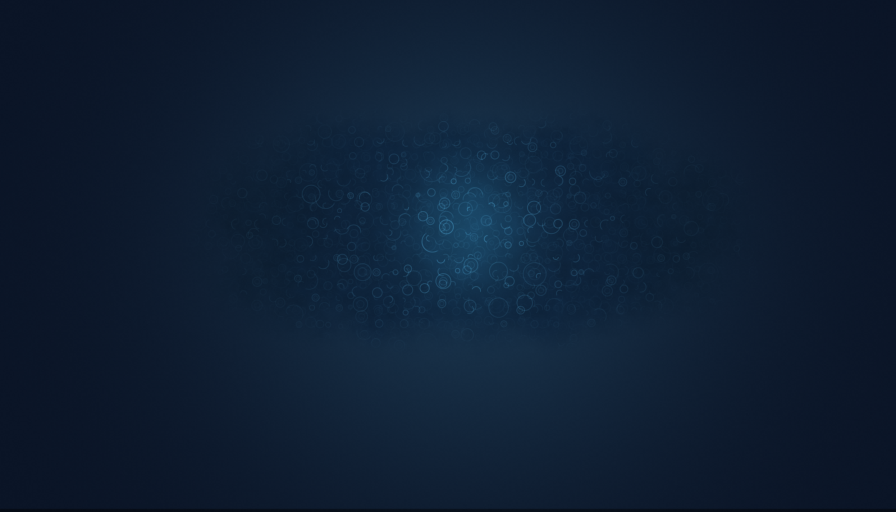
Reproduce this background procedurally as a WebGL 1 fragment shader.

```glsl
precision highp float;
// Deep blue vignette with a ragged dark band of faint rings around a soft cyan glow.

uniform vec2 u_resolution;

// Colours
const vec3 EDGE_COLOR = vec3(0.040, 0.078, 0.148);
const vec3 HAZE_COLOR = vec3(0.100, 0.205, 0.300);
const vec3 BAND_COLOR = vec3(0.050, 0.132, 0.225);
const vec3 BAND_END_COLOR = vec3(0.044, 0.110, 0.180);
const vec3 GLOW_COLOR = vec3(0.050, 0.150, 0.185);
const vec3 RING_COLOR = vec3(0.200, 0.390, 0.450);

// Layout, in canvas heights from the centre
const vec2 BAND_CENTER = vec2(0.045, 0.050);
const vec2 BAND_SIZE = vec2(0.530, 0.225);
const vec2 GLOW_CENTER = vec2(0.040, 0.055);
const vec2 GLOW_SIZE = vec2(0.115, 0.125);
const vec2 HAZE_CENTER = vec2(0.040, 0.020);
const vec2 HAZE_SIZE = vec2(0.500, 0.470);
const float LINE_WIDTH = 0.0009;
const float RING_STRENGTH = 0.40;
const float FLOOR_HEIGHT = 0.006;
const int RING_LAYERS = 5;

float hash(vec2 p) {
  return fract(sin(dot(p, vec2(127.1, 311.7))) * 43758.5453);
}

float noise(vec2 p) {
  vec2 i = floor(p);
  vec2 f = fract(p);
  f = f * f * (3.0 - 2.0 * f);
  return mix(mix(hash(i), hash(i + vec2(1.0, 0.0)), f.x),
             mix(hash(i + vec2(0.0, 1.0)), hash(i + 1.0), f.x), f.y);
}

float fbm(vec2 p) {
  float sum = 0.0;
  float gain = 0.5;
  for (int i = 0; i < 4; i++) {
    sum += gain * noise(p);
    p = p * 2.1 + 7.3;
    gain *= 0.5;
  }
  return sum;
}

// Soft elliptical falloff, 1 at the centre
float falloff(vec2 p, vec2 size) {
  vec2 q = p / size;
  return exp(-dot(q, q));
}

float stroke(float d, float pixel) {
  float halfWidth = max(LINE_WIDTH, 0.3 * pixel);
  return 1.0 - smoothstep(halfWidth - 0.5 * pixel, halfWidth + 0.7 * pixel, abs(d));
}

// One jittered ring per cell; some are open arcs, some have an inner ring
float ringLayer(vec2 p, float cell, float seed, float pixel) {
  vec2 id = floor(p / cell);
  vec2 key = id + seed * 17.3;
  float radius = cell * mix(0.15, 0.33, hash(key + 3.1));
  vec2 jitter = vec2(hash(key + 5.7), hash(key + 9.2)) - 0.5;
  vec2 q = p - (id + 0.5) * cell - jitter * (0.9 * cell - 2.0 * radius);
  float d = length(q);
  float kind = hash(key + 13.9);
  float turn = 6.2832 * hash(key + 21.4);
  float facing = dot(q, vec2(cos(turn), sin(turn))) / max(d, 0.0001);
  float arc = mix(1.0, smoothstep(-0.1, 0.3, facing), step(0.5, kind));
  float ring = stroke(d - radius, pixel) * arc;
  ring += 0.5 * stroke(d - 0.5 * radius, pixel) * step(kind, 0.2);
  ring += 0.08 * (1.0 - smoothstep(radius - pixel, radius, d)) * step(kind, 0.3);
  float strength = hash(key + 31.8);
  return ring * (0.14 + 0.86 * pow(strength, 4.0));
}

void main() {
  vec2 p = (gl_FragCoord.xy - 0.5 * u_resolution) / u_resolution.y;
  float pixel = 1.0 / u_resolution.y;

  // Wide haze over the dark vignette
  vec3 color = mix(EDGE_COLOR, HAZE_COLOR, falloff(p - HAZE_CENTER, HAZE_SIZE));

  // Dark band with a ragged edge
  vec2 b = (p - BAND_CENTER) / BAND_SIZE;
  float reach = pow(pow(abs(b.x), 2.4) + pow(abs(b.y), 2.4), 1.0 / 2.4);
  reach += 0.30 * (fbm(p * 14.0) - 0.47);
  float band = 1.0 - smoothstep(0.68, 1.14, reach);
  vec3 bandColor = mix(BAND_COLOR, BAND_END_COLOR, smoothstep(0.3, 0.95, abs(b.x)));
  bandColor *= 0.90 + 0.2 * fbm(p * 45.0 + 3.0);
  color = mix(color, bandColor, 0.9 * band);

  // Central glow
  float glow = falloff(p - GLOW_CENTER, GLOW_SIZE);
  color += GLOW_COLOR * glow * (0.78 + 0.3 * fbm(p * 30.0));

  // Scattered rings, from large to small
  float rings = 0.0;
  for (int i = 0; i < RING_LAYERS; i++) {
    float n = float(i);
    float cell = 0.068 * pow(0.78, n);
    rings += ringLayer(p + vec2(0.031, 0.017) * n, cell, n + 1.0, pixel);
  }
  float lit = 0.25 + 0.75 * falloff(p - GLOW_CENTER, vec2(0.25, 0.20));
  color += RING_COLOR * rings * lit * band * RING_STRENGTH;

  // Thin dark floor line and fine grain against banding
  float height = gl_FragCoord.y / u_resolution.y;
  color *= mix(0.55, 1.0, smoothstep(FLOOR_HEIGHT - pixel, FLOOR_HEIGHT + pixel, height));
  color += (hash(floor(p * 400.0)) - 0.5) * 0.005;

  gl_FragColor = vec4(color, 1.0);
}
```
